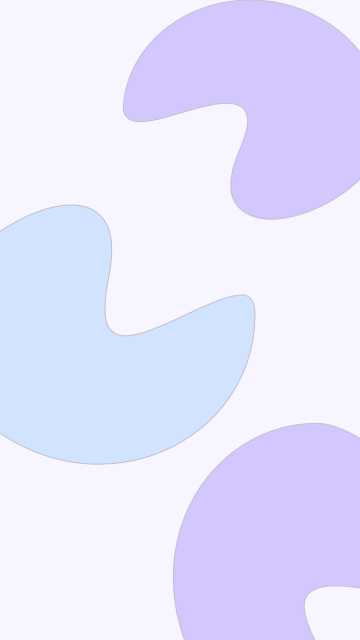
Give the GLSL for this background, as a WebGL 2 fragment shader.

```glsl
#version 300 es
precision highp float;
// Draws three soft, thinly outlined pastel blobs on a pale lavender ground.

uniform vec2 u_resolution;
out vec4 fragColor;

const vec2 GRID = vec2(432.0, 768.0); // canvas size in design units
const int STEPS = 20;                 // chords per curve
const float LINE_HALF_WIDTH = 0.6;

const vec3 GROUND = vec3(0.97, 0.96, 1.0);
const vec3 LILAC = vec3(0.83, 0.78, 1.0);
const vec3 SKY = vec3(0.82, 0.89, 1.0);
const vec3 OUTLINE = vec3(0.76, 0.755, 0.785);

// A path under construction, measured from the point p.
struct Path {
    vec2 p;
    vec2 pen;
    float dist2; // squared distance to the outline
    float side;  // -1 inside, +1 outside
};

Path moveTo(vec2 p, vec2 start) {
    return Path(p, start, 1e9, 1.0);
}

// Adds a straight edge: nearest distance plus an even-odd crossing test.
void lineTo(inout Path path, vec2 end) {
    vec2 edge = end - path.pen;
    vec2 rel = path.p - path.pen;
    vec2 gap = rel - edge * clamp(dot(rel, edge) / dot(edge, edge), 0.0, 1.0);
    path.dist2 = min(path.dist2, dot(gap, gap));
    bool spans = (path.pen.y > path.p.y) != (end.y > path.p.y);
    if (spans && rel.x < edge.x * rel.y / edge.y) path.side = -path.side;
    path.pen = end;
}

// Adds a cubic Bezier curve with control points a and b.
void curveTo(inout Path path, vec2 a, vec2 b, vec2 end) {
    vec2 start = path.pen;
    for (int i = 1; i <= STEPS; i++) {
        float t = float(i) / float(STEPS);
        float s = 1.0 - t;
        lineTo(path, s * s * s * start + 3.0 * s * t * (s * a + t * b) + t * t * t * end);
    }
}

float signedDistance(Path path) {
    return path.side * sqrt(path.dist2);
}

float upperBlob(vec2 p) {
    Path path = moveTo(p, vec2(148, 128));
    curveTo(path, vec2(152, 58), vec2(218, 0), vec2(300, 0));
    curveTo(path, vec2(390, 0), vec2(463, 68), vec2(463, 150));
    curveTo(path, vec2(463, 212), vec2(380, 263), vec2(325, 263));
    curveTo(path, vec2(296, 263), vec2(277, 247), vec2(277, 224));
    curveTo(path, vec2(277, 190), vec2(297, 170), vec2(297, 145));
    curveTo(path, vec2(297, 130), vec2(288, 124), vec2(272, 124));
    curveTo(path, vec2(240, 124), vec2(196, 146), vec2(168, 146));
    curveTo(path, vec2(155, 146), vec2(148, 140), vec2(148, 128));
    return signedDistance(path);
}

float middleBlob(vec2 p) {
    Path path = moveTo(p, vec2(-20, 292));
    curveTo(path, vec2(15, 265), vec2(53, 246), vec2(86, 246));
    curveTo(path, vec2(117, 246), vec2(134, 266), vec2(134, 298));
    curveTo(path, vec2(134, 328), vec2(126, 343), vec2(126, 372));
    curveTo(path, vec2(126, 392), vec2(134, 403), vec2(151, 403));
    curveTo(path, vec2(186, 403), vec2(257, 354), vec2(290, 354));
    curveTo(path, vec2(301, 354), vec2(306, 362), vec2(306, 378));
    curveTo(path, vec2(306, 478), vec2(223, 557), vec2(118, 557));
    curveTo(path, vec2(68, 557), vec2(19, 538), vec2(-20, 504));
    lineTo(path, vec2(-20, 292));
    return signedDistance(path);
}

float lowerBlob(vec2 p) {
    Path path = moveTo(p, vec2(460, 548));
    curveTo(path, vec2(438, 527), vec2(405, 508), vec2(380, 508));
    curveTo(path, vec2(285, 508), vec2(208, 590), vec2(208, 692));
    curveTo(path, vec2(208, 725), vec2(215, 755), vec2(230, 790));
    lineTo(path, vec2(390, 790));
    curveTo(path, vec2(377, 768), vec2(365, 745), vec2(365, 727));
    curveTo(path, vec2(365, 710), vec2(380, 703), vec2(402, 703));
    curveTo(path, vec2(420, 703), vec2(440, 706), vec2(460, 712));
    lineTo(path, vec2(460, 548));
    return signedDistance(path);
}

// Fills a shape and strokes its rim, smoothed over one pixel.
vec3 paint(vec3 base, vec3 fill, float d, float pixel) {
    vec3 color = mix(base, fill, clamp(0.5 - d / pixel, 0.0, 1.0));
    float rim = clamp((LINE_HALF_WIDTH - abs(d)) / pixel + 0.5, 0.0, 1.0);
    return mix(color, OUTLINE, rim);
}

void main() {
    vec2 p = gl_FragCoord.xy / u_resolution * GRID;
    p.y = GRID.y - p.y; // paths run downward from the top edge
    float pixel = GRID.y / u_resolution.y;

    vec3 color = paint(GROUND, LILAC, upperBlob(p), pixel);
    color = paint(color, SKY, middleBlob(p), pixel);
    color = paint(color, LILAC, lowerBlob(p), pixel);
    fragColor = vec4(color, 1.0);
}
```
